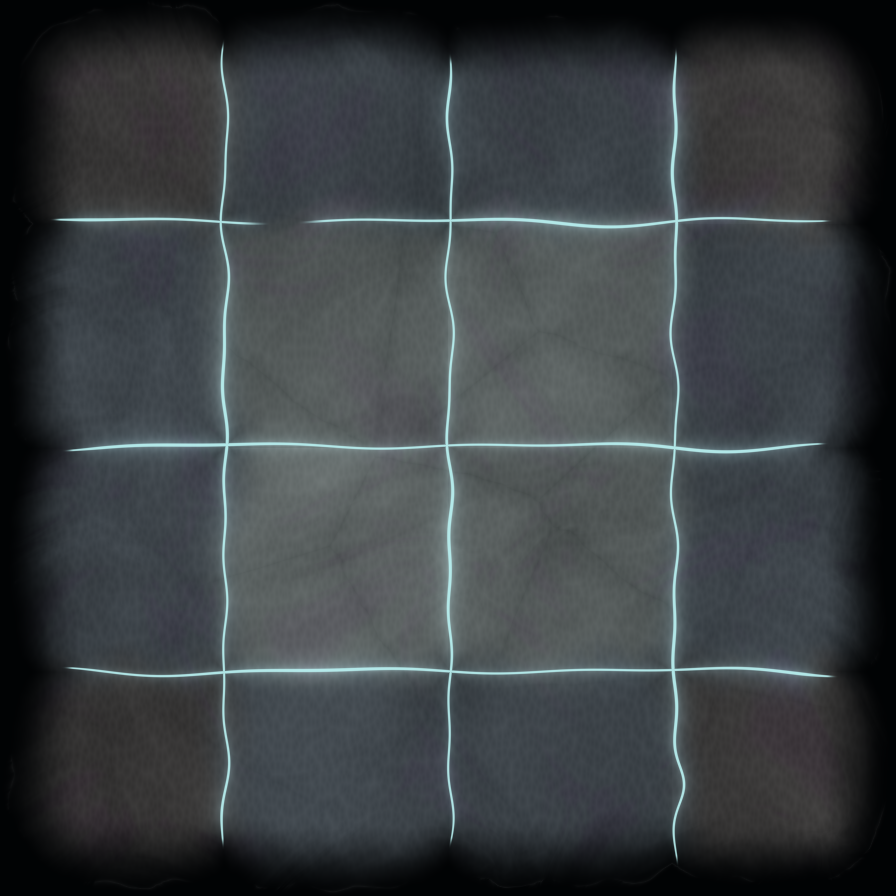
This pattern is drawn by a three.js fragment shader. Its source:

```glsl
varying vec2 vUv;

float hash(vec2 p) {
  return fract(sin(dot(p, vec2(127.1, 311.7))) * 43758.5);
}

// Distances to the nearest and second nearest cell seeds
vec2 cellular(vec2 p) {
  vec2 cell = floor(p), near = vec2(8.0);
  for (int y = -1; y <= 1; y++) {
    for (int x = -1; x <= 1; x++) {
      vec2 id = cell + vec2(x, y);
      float d = length(id + vec2(hash(id), hash(id + 57.3)) - p);
      near = d < near.x ? vec2(d, near.x) : vec2(near.x, min(near.y, d));
    }
  }
  return near;
}

// Layered, folded sines, roughly -1 to 1
float clouds(vec2 p) {
  float sum = 0.0, amp = 0.55;
  for (int i = 0; i < 6; i++) {
    p = mat2(0.8, 0.6, -0.6, 0.8) * p * 1.7 + sin(p.yx * 1.3) + 2.1;
    sum += amp * sin(p.x) * sin(p.y);
    amp *= 0.65;
  }
  return sum;
}

// Wavering strand: x is the sharp core, y the halo
vec2 strand(float along, float across, float freq, float sway, vec2 ends, float seed) {
  float wave = sin(along * freq + seed * 2.3) * (0.6 + 0.4 * sin(along * 9.0 + seed))
             + 0.4 * sin(along * freq * 1.9 + seed * 4.1);
  float d = abs(across - sway * wave);
  float reach = smoothstep(ends.x, ends.x + 0.05, along)
              * (1.0 - smoothstep(ends.y - 0.05, ends.y, along));
  float heat = 0.5 + 0.5 * sin(along * 11.0 + seed * 1.7);
  float halfWidth = 0.0006 + reach * (0.0004 + 0.0006 * heat * heat);
  float core = 1.0 - smoothstep(halfWidth - 0.0007, halfWidth + 0.0011, d);
  float halo = (0.10 + 0.16 * heat * heat) * exp(-d / 0.011) + 0.16 * exp(-d / 0.004);
  return vec2(core * smoothstep(0.0, 0.25, reach), halo * reach);
}

void main() {
  vec2 uv = vUv;
  float cloud = clouds(uv * 5.0);
  float mottle = clouds(uv * 13.0 + 7.0);
  vec2 seam = abs(fract(uv * 4.0 + 0.5) - 0.5) / 4.0;

  // Tile tints: brown corners, blue sides, pale green middle
  vec2 outer = smoothstep(0.215, 0.285, abs(uv - 0.5) + 0.025 * vec2(cloud, mottle));
  float corner = outer.x * outer.y;
  float middle = (1.0 - outer.x) * (1.0 - outer.y);
  vec3 color = mix(vec3(0.235, 0.262, 0.285), vec3(0.222, 0.217, 0.215), corner);
  color = mix(color, vec3(0.312, 0.337, 0.335), middle);
  color += 0.045 * exp(-18.0 * dot(uv - vec2(0.46, 0.42), uv - vec2(0.46, 0.42)));
  color *= 0.95 + 0.1 * hash(floor(uv * 4.0) + 3.0);

  // Stains, with a violet cast in the hollows
  color *= 1.0 + 0.13 * cloud + 0.07 * mottle;
  color += vec3(0.012, -0.006, 0.014) * smoothstep(0.1, 0.7, -mottle);
  float smudge = exp(-length(seam) * 24.0) * (0.5 + 0.5 * cloud);
  color *= 1.0 - 0.4 * smudge - 0.16 * exp(-abs(uv.x - 0.5) * 28.0) * outer.y;

  // Folds and paper fibres
  vec2 facet = cellular(uv * 5.0 + 0.04 * cloud);
  float fold = facet.y - facet.x;
  color += (0.4 + 0.6 * middle) * (0.016 * smoothstep(0.0, 0.3, fold)
         - 0.022 * exp(-fold * 45.0));
  color += 0.035 * (cellular(uv * vec2(170.0, 80.0)).x - 0.5);

  // Burnt border, notched where seams meet it
  vec2 inset = min(uv, 1.0 - uv) - 0.022 * exp(-seam.yx * 45.0);
  float depth = 0.11 - length(max(0.11 - inset, 0.0));
  depth += 0.008 * cloud + 0.006 * mottle;
  color = mix(vec3(0.004, 0.010, 0.014), color, smoothstep(0.005, 0.088, depth));
  float tear = abs(depth - 0.014 + 0.004 * sin(uv.x * 90.0) * sin(uv.y * 83.0));
  color += 0.05 * exp(-tear / 0.0015) * smoothstep(0.0, 0.5, mottle);

  // Three glowing strands each way
  vec2 glow = vec2(0.0);
  for (int i = 1; i <= 3; i++) {
    float n = float(i);
    float last = step(2.5, n);
    vec2 jitter = vec2(hash(vec2(n, 4.0)), hash(vec2(n, 9.0)));
    float bulge = last * 0.010 * exp(-pow((uv.y - 0.125) / 0.03, 2.0));
    vec2 upright = strand(uv.y, uv.x - n * 0.251 - bulge, 36.0, 0.0038,
                          vec2(0.02, 0.94) + 0.035 * jitter, n);
    vec2 level = strand(uv.x, uv.y - n * 0.251, 17.0, 0.0045,
                        vec2(0.045, 0.925) + 0.025 * jitter, n + 5.0);
    level *= mix(1.0, smoothstep(0.015, 0.05, abs(uv.x - 0.317)), last);
    glow = max(glow, max(upright, level));
  }
  color += vec3(0.50, 0.66, 0.68) * glow.y;
  color = mix(color, vec3(0.72, 0.94, 0.94), 0.92 * glow.x);

  gl_FragColor = vec4(color, 1.0);
}
```
